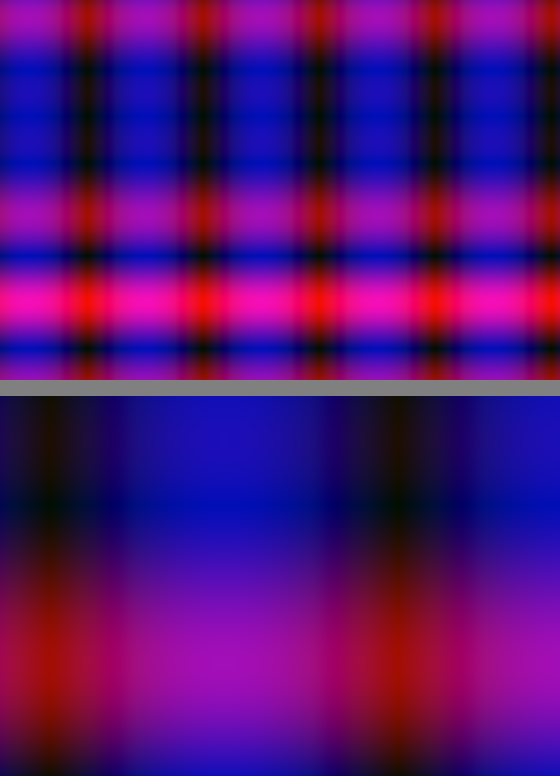
Top: the whole. Bottom: its middle third, enlarged.
This pattern is drawn by a WebGL 1 fragment shader. Its source:

```glsl
precision highp float;

uniform vec2 u_resolution;

// Lengths are fractions of the canvas height
#define COLUMN_PERIOD 0.3052
#define COLUMN_CENTER 0.2299
#define ROW_PERIOD 0.977
#define ROW_CENTER 0.6935
#define BLUE_LEVEL 0.72
#define GREEN_LEVEL 0.055
#define RED_BASE 0.78
#define RED_BOOST 0.18
#define GREEN_NODE 0.182

const float PI = 3.14159265;

// Blue vanishes at the center of every dark column
float blueWave(float column) {
  return BLUE_LEVEL * abs(sin(PI * column));
}

// A faint green trace has a node on either side of each dark column
float greenWave(float column) {
  float wave = cos(2.0 * PI * column) - cos(2.0 * PI * GREEN_NODE);
  return GREEN_LEVEL * smoothstep(0.0, 0.45, abs(wave));
}

// Red bands beat under a slow envelope: faint, medium and bright
float redWave(float row) {
  float envelope = sin(PI * row);
  float carrier = cos(4.0 * PI * row);
  float beat = abs(envelope * carrier);
  return beat * (RED_BASE + RED_BOOST * beat * beat);
}

void main() {
  vec2 position = gl_FragCoord.xy / u_resolution.y;
  float column = (position.x - COLUMN_CENTER) / COLUMN_PERIOD;
  float row = (position.y - ROW_CENTER) / ROW_PERIOD;

  vec3 color = vec3(redWave(row), greenWave(column), blueWave(column));
  gl_FragColor = vec4(color, 1.0);
}
```
